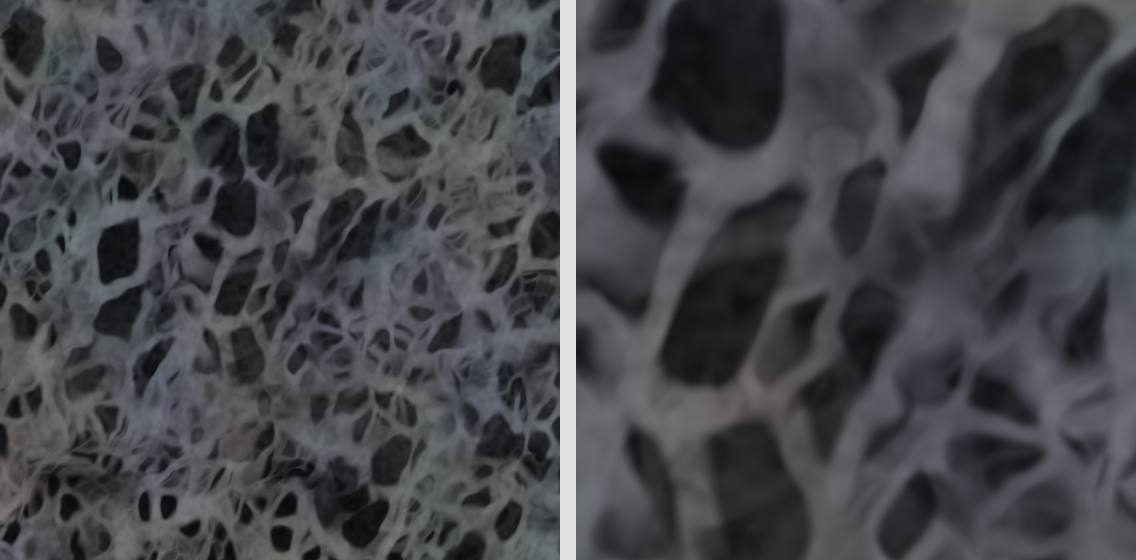
Left, the full canvas; right, a detail of the centre.
Write a WebGL 2 fragment shader that draws this texture.

```glsl
#version 300 es
precision highp float;
// Dark porous mineral crust: soft grey fibres over rounded black pits.
// Warped, slanted cell networks at four scales are laid over mottled ground;
// cell interiors become pits, and cell borders become patchy pale strands.

#define FINE_SCALE 44.0
#define MID_SCALE 24.0
#define COARSE_SCALE 13.0
#define VEIN_SCALE 5.5
#define STRETCH 0.66
#define WARP 0.030
#define PIT_TONE 0.045
#define STRAND_TONE 0.41
#define MID_PITS 0.46
#define COARSE_PITS 0.27
#define TINT 0.16

uniform vec2 u_resolution;
out vec4 fragColor;

vec2 hash2(vec2 cell) {
  uvec2 q = uvec2(ivec2(cell)) * uvec2(1597u, 3181u) + uvec2(7919u, 1013u);
  q = q * 1664525u + 1013904223u;
  q.x += q.y * 1664525u;
  q.y += q.x * 1664525u;
  q ^= q >> 16u;
  q.x += q.y * 1664525u;
  q.y += q.x * 1664525u;
  q ^= q >> 16u;
  return vec2(q & 65535u) / 65535.0;
}

float noise(vec2 p) {
  vec2 i = floor(p), f = p - i;
  f = f * f * (3.0 - 2.0 * f);
  float low = mix(hash2(i).x, hash2(i + vec2(1, 0)).x, f.x);
  float high = mix(hash2(i + vec2(0, 1)).x, hash2(i + vec2(1, 1)).x, f.x);
  return mix(low, high, f.y);
}

float fbm(vec2 p) {
  float sum = 0.0, amp = 0.5;
  for (int i = 0; i < 4; i++) {
    sum += amp * noise(p);
    p = mat2(1.6, 1.2, -1.2, 1.6) * p + 17.3;
    amp *= 0.5;
  }
  return sum / 0.9375;
}

// Distance to the rounded cell border (x) and a random value per cell (y).
vec2 cells(vec2 p) {
  vec2 base = floor(p), nearCell = base, toNear = vec2(0);
  float best = 1e3;
  for (int y = -1; y <= 1; y++)
    for (int x = -1; x <= 1; x++) {
      vec2 c = base + vec2(x, y);
      vec2 r = c + 0.05 + 0.9 * hash2(c) - p;
      float d = dot(r, r);
      if (d < best) { best = d; nearCell = c; toNear = r; }
    }
  float sum = 1e-6;
  for (int y = -2; y <= 2; y++)
    for (int x = -2; x <= 2; x++) {
      if (x == 0 && y == 0) continue;
      vec2 c = nearCell + vec2(x, y);
      vec2 r = c + 0.05 + 0.9 * hash2(c) - p;
      float d = dot(0.5 * (r + toNear), normalize(r - toNear));
      sum += exp(-15.0 * d);
    }
  return vec2(-log(sum) / 15.0, hash2(nearCell + 531.0).y);
}

// Cell network whose long axis points along the given angle.
vec2 network(vec2 p, float scale, float angle) {
  vec2 along = vec2(cos(angle), sin(angle));
  vec2 q = vec2(dot(p, along) * STRETCH, dot(p, vec2(-along.y, along.x)));
  return cells(q * scale + scale * 3.7);
}

float strand(float edge, float width, float soft) {
  return 1.0 - smoothstep(width - soft, width + soft, edge);
}

void main() {
  vec2 uv = gl_FragCoord.xy / min(u_resolution.x, u_resolution.y);

  // Bend the networks on a broad and a fine scale
  vec2 p = uv + WARP * (vec2(noise(uv * 9.0), noise(uv * 9.0 + 41.0)) - 0.5);
  p += 0.014 * (vec2(noise(uv * 38.0 + 7.0), noise(uv * 38.0 + 83.0)) - 0.5);

  float open = smoothstep(0.25, 0.7, noise(uv * 3.5 + 5.0) + 0.3 * (0.5 - uv.y));
  float patchA = smoothstep(0.2, 0.7, noise(p * 15.0 + 61.0));
  float patchB = smoothstep(0.2, 0.7, noise(p * 10.0 + 29.0));
  float thick = mix(0.6, 1.4, noise(p * 28.0 + 13.0));
  float pale = STRAND_TONE + 0.16 * (fbm(p * 24.0 + 90.0) - 0.5);

  // Mottled ground with small grains
  vec2 fine = network(p, FINE_SCALE, 0.9);
  float tone = 0.235 + 0.40 * (fbm(p * 13.0) - 0.5);
  tone += 0.15 * (fine.y - 0.5) * smoothstep(0.0, 0.25, fine.x);
  tone = mix(tone, pale - 0.05, 0.55 * patchB * strand(fine.x, 0.12 * thick, 0.13));

  // Medium pits and the web between them
  vec2 mid = network(p, MID_SCALE, 1.25);
  float pit = smoothstep(0.05, 0.24, mid.x) * smoothstep(MID_PITS + 0.08, MID_PITS - 0.12, mid.y);
  tone = mix(tone, PIT_TONE, pit * mix(0.55, 0.95, open));
  tone = mix(tone, pale - 0.02, 0.75 * patchA * strand(mid.x, 0.11 * thick, 0.09));

  // Large hollows with faint remains inside
  vec2 coarse = network(p, COARSE_SCALE, 1.05);
  pit = smoothstep(0.06, 0.17, coarse.x) * smoothstep(COARSE_PITS + 0.04, COARSE_PITS - 0.06, coarse.y);
  tone = mix(tone, PIT_TONE + 0.02, pit * mix(0.6, 0.92, open));
  tone = mix(tone, pale, 0.75 * patchB * strand(coarse.x, 0.09 * thick, 0.06));

  // Long branching veins
  vec2 vein = network(p + 0.3, VEIN_SCALE, 1.35);
  tone = mix(tone, pale + 0.02, 0.8 * patchA * strand(vein.x, 0.045 * thick, 0.03));

  // Soft grain and weak drifting tints
  tone += 0.045 * (noise(uv * 105.0) - 0.5);
  tone = clamp(tone, 0.035, 0.50);
  float warm = noise(uv * 7.0 + 150.0) - 0.5;
  float green = noise(uv * 9.0 + 210.0) - 0.5;
  vec3 tint = vec3(0.98, 1.0, 1.02) + TINT * (warm * vec3(0.6, 0.2, -0.8) + green * vec3(-0.4, 0.4, 0.0));
  fragColor = vec4(tone * tint + vec3(0.0, 0.0, 0.008), 1.0);
}
```
